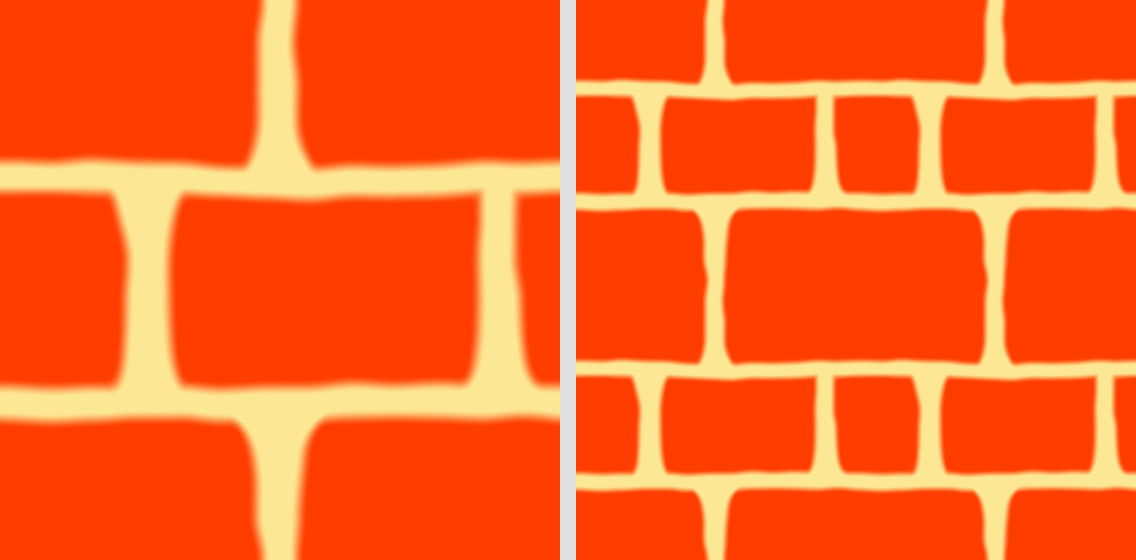
Left: one tile. Right: repeated 2 by 2.
A Shadertoy shader for this pattern:

```glsl
const float TAU = 6.2831853;

float hash(vec2 p) {
    return fract(sin(dot(p, vec2(127.1, 311.7))) * 43758.547);
}

// Value noise that wraps after a whole number of cells
float wrapNoise(vec2 uv, float cells) {
    vec2 p = uv * cells, i = floor(p), f = p - i;
    f = f * f * (3.0 - 2.0 * f);
    vec2 a = mod(i, cells), b = mod(i + 1.0, cells);
    return mix(mix(hash(a), hash(vec2(b.x, a.y)), f.x),
               mix(hash(vec2(a.x, b.y)), hash(b), f.x), f.y);
}

float smoothMin(float a, float b, float k) {
    float h = max(k - abs(a - b), 0.0) / k;
    return min(a, b) - h * h * k * 0.25;
}

// Signed distance to the mortar, negative inside
float mortarDistance(vec2 p) {
    // Two slightly wavy bed joints
    float low = 0.281 - 0.003 * cos(TAU * (p.x - 0.2));
    float high = 0.679 + 0.006 * cos(TAU * p.x - 0.4);
    float y = fract(p.y);
    bool middleRow = y > low && y < high;
    float aboveBed = middleRow ? y - low : fract(y - high);
    float belowBed = middleRow ? high - y : fract(low - y);
    float d = min(aboveBed, belowBed) - 0.028;

    // Upright joints: position, half width, flare at the foot, flare at the head
    vec4 joints[3] = vec4[3](
        vec4(0.497, 0.033, 0.055, 0.095),
        vec4(0.261, 0.035, 0.045, 0.055),
        vec4(0.893, 0.034, 0.065, 0.0));
    for (int i = 0; i < 3; i++) {
        if ((i > 0) != middleRow) continue;
        vec4 joint = joints[i];
        float halfWidth = joint.y + joint.z * exp(-aboveBed / 0.04)
                                  + joint.w * exp(-belowBed / 0.04);
        float across = abs(fract(p.x - joint.x + 0.5) - 0.5);
        d = smoothMin(d, across - halfWidth, 0.012);
    }
    return d;
}

void mainImage(out vec4 fragColor, in vec2 fragCoord) {
    vec2 uv = fragCoord / iResolution.xy;

    // Hand-drawn wobble of the edges
    vec2 wobble = vec2(wrapNoise(uv, 13.0), wrapNoise(uv + 0.37, 13.0)) - 0.5;
    float d = mortarDistance(uv + wobble * vec2(0.014, 0.009));

    // Soft edge between brick and mortar
    float mortar = smoothstep(0.015, -0.015, d);
    vec3 color = mix(vec3(1.0, 0.24, 0.0), vec3(0.99, 0.91, 0.58), mortar);
    fragColor = vec4(color, 1.0);
}
```
